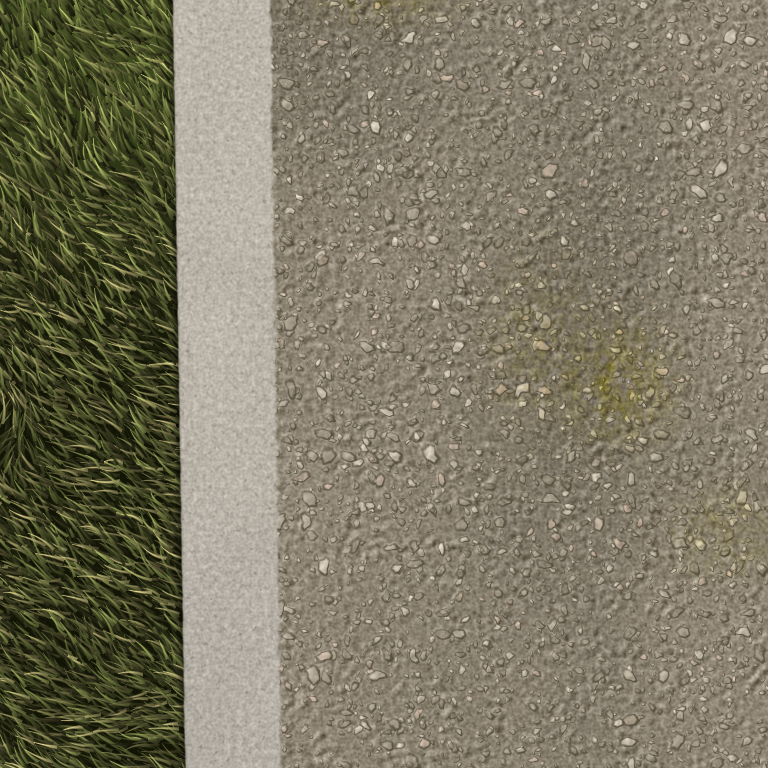
Give the GLSL for this texture, as a three.js fragment shader.

```glsl
// Grass verge, pale concrete kerb and worn stony asphalt seen from above.
// Grass is layered tapered blades following an angle field; stones are jittered
// warped polygons with shaded rims; grain, dents and moss use gradient noise.
varying vec2 vUv;

vec2 hash2(vec2 p) {
  vec3 q = fract(p.xyx * vec3(0.1031, 0.1030, 0.0973));
  q += dot(q, q.yzx + 33.33);
  return fract((q.xx + q.yz) * q.zy);
}

float corner(vec2 cell, vec2 offset) {
  return dot(hash2(cell) * 2.0 - 1.0, offset);
}

float noise(vec2 p) {
  vec2 i = floor(p), f = p - i;
  vec2 u = f * f * f * (f * (f * 6.0 - 15.0) + 10.0);
  vec2 e = vec2(1.0, 0.0);
  return 1.4 * mix(mix(corner(i, f), corner(i + e, f - e), u.x),
                   mix(corner(i + e.yx, f - e.yx), corner(i + 1.0, f - 1.0), u.x), u.y);
}

float blob(vec2 p, vec2 center, vec2 radius) {
  vec2 q = (p - center) / radius;
  return exp(-dot(q, q));
}

// Direction in which the blades lean, flatter towards the bottom
float leanAngle(vec2 p) {
  return mix(2.55, 2.05, smoothstep(0.45, 0.95, p.y))
       + 0.7 * noise(p * 9.0 + 4.0)
       - 1.6 * blob(p, vec2(0.0, 0.44), vec2(0.05, 0.07));
}

vec3 grass(vec2 p) {
  float top = smoothstep(0.5, 1.0, p.y);
  vec3 col = mix(vec3(0.06, 0.07, 0.015), vec3(0.20, 0.24, 0.10), top);
  for (int i = 0; i < 12; i++) {
    float layer = float(i);
    vec2 shift = layer * vec2(0.37, 0.71);
    vec2 g = p * 40.0 + shift;
    for (int n = 0; n < 9; n++) {
      vec2 cell = floor(g) + vec2(mod(float(n), 3.0), floor(float(n) / 3.0)) - 1.0;
      vec2 h = hash2(cell + layer * 17.0 + 60.0);
      vec2 k = hash2(cell + layer * 31.0 + 190.0);
      vec2 root = cell + h;
      float a = leanAngle((root - shift) / 40.0) + (k.x - 0.5) * 0.9;
      vec2 q = g - root;
      q = vec2(dot(q, vec2(cos(a), sin(a))), dot(q, vec2(-sin(a), cos(a))));
      float t = q.x / mix(0.5, 0.88, k.y);
      float bend = (h.x - 0.5) * 0.3 * t * t;
      float width = 0.045 * (1.0 - t);
      float blade = smoothstep(0.05, -0.05, abs(q.y - bend) - width) * step(abs(t), 1.0);
      float light = (0.3 + 0.7 * layer / 11.0) * mix(0.12, 1.5, h.y) * (0.9 + 0.4 * t);
      vec3 tint = mix(vec3(0.42, 0.46, 0.26), vec3(0.66, 0.60, 0.44), smoothstep(0.45, 0.95, k.x) * 0.8);
      tint = mix(tint, vec3(0.43, 0.47, 0.25), 0.5 * top);
      col = mix(col, tint * light + vec3(0.03, 0.03, 0.005), blade * 0.85);
    }
  }
  return col * (1.2 + 0.1 * top);
}

// Angular pebbles with a thin dark rim, heavier on the lower right
vec3 addStones(vec3 col, vec2 p, float scale, float density) {
  vec2 g = p * scale;
  g += 0.13 * vec2(noise(g * 2.3 + 3.0), noise(g * 2.3 + 41.0));
  float soft = 0.0018 * scale;
  for (int n = 0; n < 9; n++) {
    vec2 cell = floor(g) + vec2(mod(float(n), 3.0), floor(float(n) / 3.0)) - 1.0;
    vec2 h = hash2(cell + scale), k = hash2(cell + scale * 3.0 + 70.0);
    vec2 q = g - cell - 0.15 - 0.7 * h;
    float side = dot(q / (length(q) + 0.01), vec2(0.7, -0.7));
    float a = 6.283 * k.y, d = -1.0;
    vec2 r = vec2(dot(q, vec2(cos(a), sin(a))), 1.5 * dot(q, vec2(-sin(a), cos(a))));
    for (int j = 0; j < 6; j++) {
      float b = float(j) * 1.047 + h.x;
      float reach = mix(0.7, 1.3, hash2(cell + float(j) * 9.0 + scale).y);
      d = max(d, dot(r, vec2(cos(b), sin(b))) / reach);
    }
    d -= mix(0.12, 0.29, h.y * h.y);
    float present = step(k.x, density);
    // Some stones are buried, leaving mostly their outline
    float bare = smoothstep(0.1, 0.7, fract(k.x * 29.0));
    float rim = smoothstep(0.05 + soft, 0.0, abs(d - 0.05)) * (0.55 + 0.3 * side);
    vec3 stone = mix(vec3(0.66, 0.62, 0.55), vec3(0.86, 0.82, 0.76), fract(h.x * 7.0));
    stone = mix(stone, vec3(0.80, 0.70, 0.62), step(0.85, fract(k.y * 13.0)) * 0.6);
    stone *= 0.98 - 0.06 * side + 0.2 * noise(g * 4.0);
    col = mix(col, vec3(0.31, 0.28, 0.21), rim * present);
    col = mix(col, stone, smoothstep(soft, -soft, d) * present * mix(0.2, 0.92, bare));
    float halo = smoothstep(0.06 + soft, 0.0, abs(d - 0.17)) * (0.6 - 0.4 * side);
    col += 0.06 * halo * present;
  }
  return col;
}

vec3 asphalt(vec2 p) {
  float broad = noise(p * 4.0) + 0.5 * noise(p * 11.0 + 7.0);
  vec3 col = vec3(0.545, 0.510, 0.446) * (1.0 + 0.05 * broad);
  col *= 1.0 - 0.11 * blob(p, vec2(0.76, 0.55), vec2(0.13, 0.5));
  col *= 1.0 - 0.10 * blob(p, vec2(0.42, 0.98), vec2(0.2, 0.2));
  col += 0.09 * noise(p * 130.0) + 0.11 * noise(p * 250.0 + 31.0);
  // Embossed dents, lit from the upper left
  vec2 w = p * 95.0 + 0.5 * noise(p * 50.0);
  float patchy = smoothstep(-0.35, 0.25, noise(p * 30.0 + 13.0));
  float slope = noise(w + vec2(0.22, -0.22)) - noise(w - vec2(0.22, -0.22));
  col += 0.16 * patchy * slope;
  col = addStones(col, p, 76.0, 0.42);
  col = addStones(col, p + 0.31, 52.0, 0.55);
  col = addStones(col, p + 0.73, 35.0, 0.5);
  // Moss stains
  float moss = 0.8 * blob(p, vec2(0.81, 0.50), vec2(0.06, 0.07)) + 0.35 * blob(p, vec2(0.70, 0.56), vec2(0.08, 0.12))
             + 0.5 * blob(p, vec2(0.50, 1.0), vec2(0.09, 0.03)) + 0.35 * blob(p, vec2(0.95, 0.31), vec2(0.08, 0.06));
  moss *= 0.5 + 0.6 * noise(p * 45.0) + 0.7 * noise(p * 110.0);
  return mix(col, col * vec3(0.90, 0.88, 0.38), clamp(moss, 0.0, 0.8));
}

vec3 kerb(vec2 p) {
  vec3 col = mix(vec3(0.705, 0.685, 0.645), vec3(0.745, 0.715, 0.670), p.y);
  col += 0.03 * noise(p * 9.0) + 0.07 * noise(p * 120.0) + 0.09 * noise(p * 250.0);
  return col - 0.07 * smoothstep(0.35, 0.6, noise(p * 170.0 + 5.0));
}

void main() {
  vec2 p = vUv;
  float grassEdge = mix(0.241, 0.225, p.y) + 0.001 * noise(p * 60.0);
  float kerbEdge = mix(0.366, 0.352, p.y) + 0.004 * noise(p * 75.0);
  vec3 col = p.x < kerbEdge + 0.003 ? kerb(p) : asphalt(p);
  if (p.x > kerbEdge - 0.003 && p.x < kerbEdge + 0.003)
    col = mix(kerb(p), asphalt(p), smoothstep(-0.003, 0.003, p.x - kerbEdge));
  // Blades shade the kerb along their border
  col *= 1.0 - 0.12 * smoothstep(0.004, 0.0, p.x - grassEdge);
  if (p.x < grassEdge + 0.002) {
    vec3 turf = grass(p) * (1.0 - 0.4 * smoothstep(0.010, 0.0, grassEdge - p.x));
    col = mix(turf, col, smoothstep(-0.0015, 0.0015, p.x - grassEdge));
  }
  gl_FragColor = vec4(clamp(col, 0.0, 1.0), 1.0);
}
```
